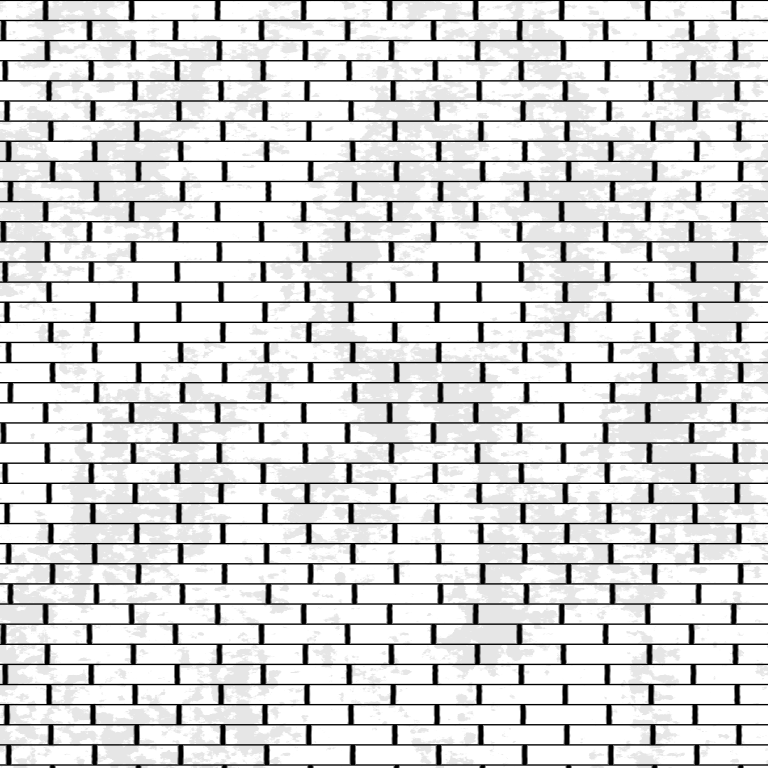
Give the GLSL for this pattern, as a WebGL 2 fragment shader.

```glsl
#version 300 es
precision highp float;
// White brick wall: thin black bed lines, thick soft upright joints, pale grey wear.
// Rows alternate by half a brick and creep sideways, restarting every ten rows.
// The wear is layered value noise, cut by a soft threshold and laid over all bricks.

uniform vec2 u_resolution;
out vec4 outColor;

// Layout, in canvas widths
const vec2 BRICK = vec2(0.1120, 0.0262);
const float FIRST_JOINT = 0.0594;     // x of the first joint in the top row
const float TOP_GAP = 0.0005;         // distance of the first bed line from the top
const float ROW_CREEP = 0.00113;      // sideways shift added by each row
const float CREEP_ROWS = 10.0;        // rows before the creep restarts
const float BED_WIDTH = 0.0018;
const float JOINT_WIDTH = 0.0070;
const float JOINT_BLUR = 0.0026;
const float JOINT_WOBBLE = 0.0007;

// Wear
const vec2 PATCH_SCALE = vec2(10.0, 7.0);
const vec2 STREAK_SCALE = vec2(75.0, 9.0);
const vec2 SCUFF_SCALE = vec2(70.0, 120.0);
const vec3 WEAR_MIX = vec3(0.46, 0.16, 0.38);  // patch, streak, scuff
const float WEAR_CUT = 0.535;
const float WEAR_SOFT = 0.025;

// Colours
const vec3 PAINT = vec3(1.0);
const vec3 WORN_PAINT = vec3(0.90);
const vec3 MORTAR = vec3(0.0);

// Integer hash of a lattice point, giving 0..1
float hash(vec2 cell) {
  uvec2 q = uvec2(ivec2(cell)) * uvec2(1597u, 3571u);
  uint n = (q.x ^ (q.y << 8)) * 747796u + 28913u;
  n = (n ^ (n >> 15)) * 48271u;
  n = (n ^ (n >> 13)) * 69621u;
  return float((n ^ (n >> 16)) & 65535u) / 65535.0;
}

float valueNoise(vec2 p) {
  vec2 cell = floor(p);
  vec2 f = fract(p);
  f = f * f * (3.0 - 2.0 * f);
  float low = mix(hash(cell), hash(cell + vec2(1, 0)), f.x);
  float high = mix(hash(cell + vec2(0, 1)), hash(cell + vec2(1, 1)), f.x);
  return mix(low, high, f.y);
}

// Layered noise, scaled to 0..1
float fbm(vec2 p) {
  float sum = 0.0, weight = 0.5, total = 0.0;
  for (int i = 0; i < 4; i++) {
    sum += weight * valueNoise(p);
    total += weight;
    weight *= 0.55;
    p = p * 2.03 + vec2(17.3, 9.1);
  }
  return sum / total;
}

// Coverage of a stripe whose centre is dist away, with edges blur wide
float stripe(float dist, float width, float blur) {
  return clamp((0.5 * width - dist) / blur + 0.5, 0.0, 1.0);
}

// Distance to the nearest multiple of period
float repeatDistance(float x, float period) {
  return abs(fract(x / period + 0.5) - 0.5) * period;
}

float mortarMask(vec2 uv, float pixel) {
  float depth = 1.0 - uv.y - TOP_GAP;
  float row = floor(depth / BRICK.y);
  float bed = stripe(repeatDistance(depth, BRICK.y), BED_WIDTH, pixel);

  float shift = FIRST_JOINT + 0.5 * BRICK.x * mod(row, 2.0)
              + ROW_CREEP * mod(row, CREEP_ROWS);
  float wobble = JOINT_WOBBLE * (valueNoise(uv * vec2(60.0, 260.0)) - 0.5);
  float across = repeatDistance(uv.x - shift + wobble, BRICK.x);
  float joint = stripe(across, JOINT_WIDTH, max(JOINT_BLUR, pixel));
  return max(bed, joint);
}

float wearMask(vec2 uv) {
  vec3 layers = vec3(fbm(uv * PATCH_SCALE + 3.7),
                     fbm(uv * STREAK_SCALE + 41.0),
                     fbm(uv * SCUFF_SCALE + 83.0));
  float wear = dot(layers, WEAR_MIX);
  return smoothstep(WEAR_CUT - WEAR_SOFT, WEAR_CUT + WEAR_SOFT, wear);
}

void main() {
  float side = min(u_resolution.x, u_resolution.y);
  vec2 uv = gl_FragCoord.xy / side;
  vec3 color = mix(PAINT, WORN_PAINT, wearMask(uv));
  color = mix(color, MORTAR, mortarMask(uv, 1.0 / side));
  outColor = vec4(color, 1.0);
}
```
